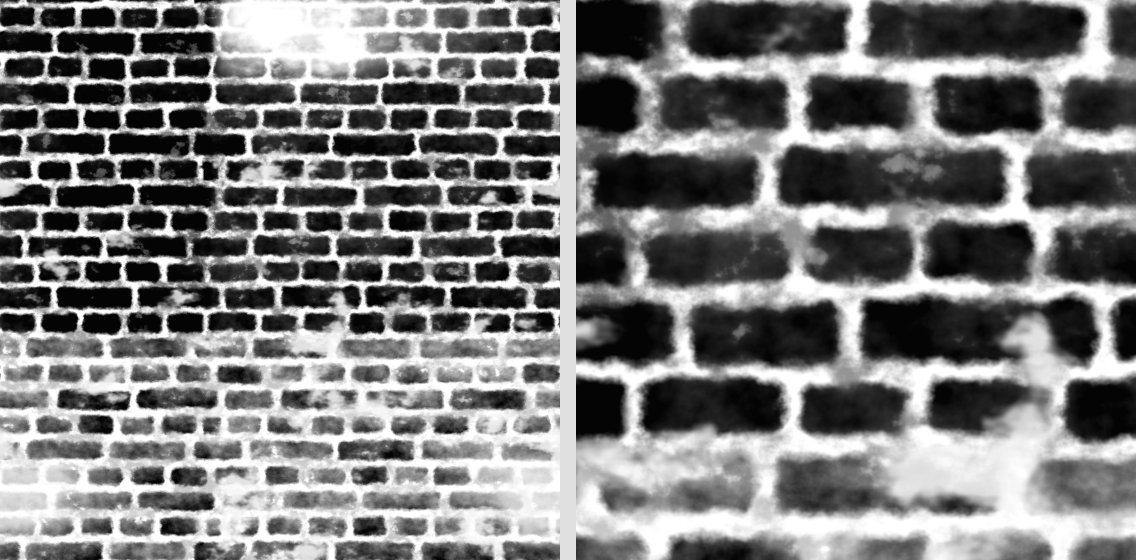
Left, the full canvas; right, a detail of the centre.
Give the GLSL for this texture map, as a WebGL 2 fragment shader.

```glsl
#version 300 es
precision highp float;

uniform vec2 u_resolution;
out vec4 fragColor;

const float ROWS = 22.0;
const float ROW_SHIFT = 0.185;
const float STRETCHERS = 6.0;        // full bricks per long row, plus one cut brick
const float CUT_STRETCHER = 0.105;
const float CUT_HEADER = 0.093;
const float CLOSER = 0.044;
const float JOINT_HALF = 0.0042;
const float CORNER = 0.009;
const float EDGE_SOFTNESS = 0.0038;
const float EDGE_WEAR = 0.0055;
const float SEAM_X = 0.378;          // right side of the dark panel
const float SOOT_Y = 0.40;           // bricks above this are sooty
const float SOOT_TONE = 0.095;
const float FADED_TONE = 0.39;
const float MORTAR_TONE = 1.0;

vec2 hash2(vec2 p) {
  vec3 q = fract(p.xyx * vec3(0.1031, 0.1030, 0.0973));
  q += dot(q, q.yzx + 33.33);
  return fract((q.xx + q.yz) * q.zy);
}

vec2 gradientAt(vec2 cell, vec2 period) {
  float angle = 6.2832 * hash2(mod(cell, period) + period).x;
  return vec2(cos(angle), sin(angle));
}

// Gradient noise that tiles over an integer period
float gradientNoise(vec2 p, vec2 period) {
  vec2 i = floor(p), f = fract(p);
  vec2 w = f * f * f * (f * (f * 6.0 - 15.0) + 10.0);
  vec2 e = vec2(1.0, 0.0);
  float a = dot(gradientAt(i, period), f);
  float b = dot(gradientAt(i + e, period), f - e);
  float c = dot(gradientAt(i + e.yx, period), f - e.yx);
  float d = dot(gradientAt(i + 1.0, period), f - 1.0);
  return mix(mix(a, b, w.x), mix(c, d, w.x), w.y);
}

float fbm(vec2 p, vec2 freq) {
  float sum = 0.0, amp = 0.8;
  for (int i = 0; i < 4; i++) {
    sum += amp * gradientNoise(p * freq, freq);
    freq *= 2.0;
    amp *= 0.55;
  }
  return sum;
}

// Offset from the brick centre, half width of its cell, brick index
vec3 brickSpan(float x, float row) {
  float count = STRETCHERS, cut = CUT_STRETCHER;
  float start = (mod(row, 4.0) > 1.0 || row > 19.0) ? 0.392 : 0.340;
  if (row == 18.0) start = 0.126;
  if (mod(row, 2.0) > 0.5) {
    bool closer = row == 1.0 || row == 5.0 || row == 15.0 || row == 21.0;
    count = closer ? 13.0 : 12.0;
    cut = closer ? CLOSER : CUT_HEADER;
    start = (closer ? 0.357 : 0.376) + 0.012 * (hash2(vec2(row, 4.0)).x - 0.5);
  }
  float u = fract(x - start);
  if (u < cut) return vec3(u - 0.5 * cut, 0.5 * cut, 0.0);
  float pitch = (1.0 - cut) / count;
  float n = min(floor((u - cut) / pitch), count - 1.0);
  return vec3(u - cut - (n + 0.5) * pitch, 0.5 * pitch, n + 1.0);
}

float roundedBox(vec2 p, vec2 halfSize, float radius) {
  vec2 q = abs(p) - halfSize + radius;
  return length(max(q, 0.0)) + min(max(q.x, q.y), 0.0) - radius;
}

float patchMask(vec2 offset, vec2 radius, float ragged) {
  return 1.0 - smoothstep(0.35, 1.1, length(offset / radius) + ragged);
}

void main() {
  vec2 p = gl_FragCoord.xy / u_resolution;
  float broad = fbm(p, vec2(6.0, 8.0));
  float cloudy = fbm(p + 0.37, vec2(17.0, 23.0));
  float fine = fbm(p + 0.71, vec2(61.0, 67.0));

  // Uneven courses and worn brick outlines
  vec2 q = p + 0.004 * vec2(gradientNoise(p * 5.0 + 0.3, vec2(5.0)), gradientNoise(p * 7.0, vec2(7.0)));
  q += EDGE_WEAR * vec2(fine, fbm(p + 0.19, vec2(47.0, 53.0)));
  float level = q.y * ROWS + ROW_SHIFT;
  float row = mod(floor(level), ROWS);
  q.x += 0.009 * gradientNoise(vec2(q.x * 16.0, row + 0.5), vec2(16.0, ROWS));
  vec3 span = brickSpan(q.x, row);
  vec2 id = vec2(span.z, row);
  vec2 rnd = hash2(id * 3.7 + 11.0);

  // Large areas of soot and fading
  float soot = smoothstep(SOOT_Y - 0.025, SOOT_Y + 0.015, p.y);
  float panel = (1.0 - smoothstep(SEAM_X - 0.008, SEAM_X + 0.006, p.x)) * smoothstep(-0.1, 0.2, p.x);
  float topFade = smoothstep(0.845, 0.89, p.y) * smoothstep(SEAM_X, SEAM_X + 0.03, p.x)
                * (1.0 - smoothstep(0.7, 1.05, p.x));

  // Brick shape
  vec2 local = vec2(span.x, (fract(level) - 0.5) / ROWS + 0.002 * (rnd.y - 0.5));
  float height = mix(0.0188, 0.0178, mod(row, 2.0)) - 0.0018 * rnd.x;
  vec2 halfSize = vec2(span.y - JOINT_HALF - 0.002 * rnd.y, height) - 0.0014 * (1.0 - soot);
  float dist = roundedBox(local, halfSize, CORNER);

  // Brick tone, lighter on its upper side and rim
  float tone = mix(FADED_TONE, SOOT_TONE, soot) - mix(0.09, 0.10, soot) * panel;
  tone += (rnd.x - 0.5) * mix(0.34, 0.09, soot) + 0.30 * topFade;
  tone += local.y * mix(6.0, 1.5, soot);
  tone += (0.42 * cloudy + 0.20 * fine) * mix(1.0, 0.45 - 0.2 * panel, soot);
  tone += 0.16 * smoothstep(-0.008, 0.0, dist) * (0.6 + cloudy) * (1.0 - 0.6 * panel * soot);
  tone += 0.25 * smoothstep(0.32, 0.6, cloudy + 0.4 * fine);

  // Mortar stained in cloudy spots, most of all beside the seam
  float besideSeam = exp(-pow((p.x - SEAM_X + 0.03) / 0.05, 2.0));
  float stain = smoothstep(-0.15, 0.55, cloudy + 0.6 * fine + 0.2 * besideSeam);
  float mortar = MORTAR_TONE - stain * mix(0.22, 0.42 + 0.2 * besideSeam, soot) * (1.0 - topFade);
  float shade = mix(max(tone, 0.015), mortar, smoothstep(-EDGE_SOFTNESS, EDGE_SOFTNESS, dist));

  // Bleached patches
  float ragged = 0.5 * broad + 0.5 * cloudy;
  float bleach = patchMask(p - vec2(0.52, 0.95), vec2(0.23, 0.10), ragged) * smoothstep(SEAM_X - 0.01, SEAM_X + 0.05, p.x);
  float wrappedX = fract(p.x + 0.5) - 0.5;
  bleach = max(bleach, 0.75 * patchMask(vec2(wrappedX, p.y - 0.12), vec2(0.20, 0.10), ragged));
  float spots = smoothstep(0.24, 0.58, broad + 0.55 * cloudy + 0.12 * (1.0 - soot) - 0.13 * panel);
  bleach = max(bleach, 0.8 * spots);
  shade = mix(shade, 1.0, bleach);

  fragColor = vec4(vec3(clamp(shade, 0.0, 1.0)), 1.0);
}
```
